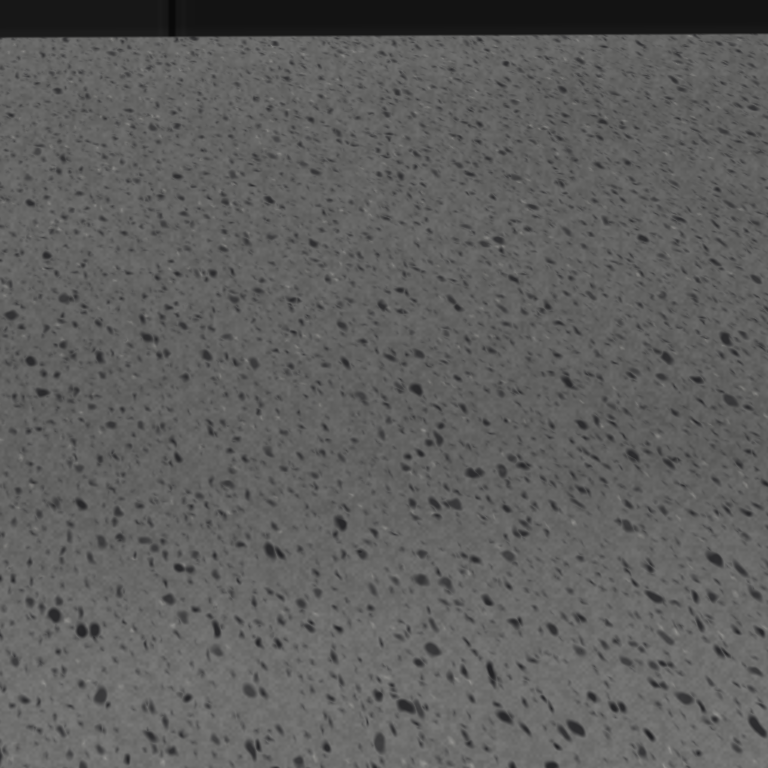
This texture is drawn by a WebGL 1 fragment shader. Its source:

```glsl
precision highp float;
// A grey speckled stone floor receding to a dark panel along the top edge.
// Screen points are projected onto the floor plane, where three layers of
// jittered, slanted flakes form the specks over fine noise grain.

uniform vec2 u_resolution;

#define HORIZON 2.0
#define DEPTH_STRETCH 1.6
#define COARSE_DENSITY 47.0
#define MEDIUM_DENSITY 76.0
#define FINE_DENSITY 132.0
#define SPECK_SLANT -0.75
#define SLANT_SPREAD 0.9
#define BLUR 0.0028
#define GRAIN 0.085
#define SPECK_COLOR vec3(0.115, 0.115, 0.125)
#define PANEL_COLOR vec3(0.08)
#define FLOOR_EDGE 0.951

float hash(vec2 p) {
  return fract(sin(dot(p, vec2(127.1, 311.7))) * 43758.5453);
}

float noise(vec2 p) {
  vec2 cell = floor(p);
  vec2 f = fract(p);
  f = f * f * (3.0 - 2.0 * f);
  float low = mix(hash(cell), hash(cell + vec2(1.0, 0.0)), f.x);
  float high = mix(hash(cell + vec2(0.0, 1.0)), hash(cell + 1.0), f.x);
  return mix(low, high, f.y);
}

// Coverage of one layer: at most one flake per cell, softened by blur.
float specks(vec2 ground, float density, float chance, float blur, float seed) {
  vec2 p = ground * density + seed;
  p += 0.16 * (vec2(noise(p * 3.5), noise(p * 3.5 + 31.0)) - 0.5);
  vec2 home = floor(p);
  float soft = blur * density;
  float cover = 0.0;
  for (int j = -1; j <= 1; j++) {
    for (int i = -1; i <= 1; i++) {
      vec2 cell = home + vec2(float(i), float(j));
      if (hash(cell + 7.3) > chance) continue;
      vec2 jitter = vec2(hash(cell + 1.7), hash(cell + 4.1)) - 0.5;
      vec2 q = p - cell - 0.5 - 0.9 * jitter;

      float angle = SPECK_SLANT + SLANT_SPREAD * (hash(cell + 9.2) - 0.5);
      float c = cos(angle);
      float s = sin(angle);
      q = vec2(c * q.x + s * q.y, c * q.y - s * q.x);

      float size = hash(cell + 12.6);
      float halfLength = mix(0.12, 0.29, size * sqrt(size));
      float halfWidth = halfLength * mix(0.4, 0.68, hash(cell + 15.8));
      float d = (length(q / vec2(halfLength, halfWidth)) - 1.0) * halfWidth;
      float strength = mix(0.55, 1.0, hash(cell + 18.4));
      cover = max(cover, strength * (1.0 - smoothstep(-soft, soft, d)));
    }
  }
  return cover;
}

// Broad light: bright in front, dim in the middle, lifted near the panel.
vec3 floorLight(vec2 uv) {
  float light = mix(0.437, 0.382, smoothstep(0.05, 0.45, uv.y));
  light += 0.014 * smoothstep(0.45, 0.65, uv.y);
  light += 0.012 * smoothstep(0.86, 0.93, uv.y);
  light -= 0.022 * smoothstep(0.4, 1.0, uv.x) * smoothstep(0.5, 0.9, uv.y);
  light += 0.02 * (noise(uv * vec2(3.0, 7.0) + 5.0) - 0.5);
  return light * vec3(1.0, 1.0, 0.99);
}

vec3 panel(vec2 uv, float edge) {
  vec3 color = PANEL_COLOR * mix(1.12, 0.95, smoothstep(0.2, 0.26, uv.x));
  color += 0.018 * (1.0 - smoothstep(0.004, 0.016, uv.y - edge));
  float seam = abs(uv.x - 0.224);
  color *= mix(0.4, 1.0, smoothstep(0.002, 0.007, seam));
  return color + 0.012 * (1.0 - smoothstep(0.0, 0.006, abs(seam - 0.015)));
}

void main() {
  vec2 uv = gl_FragCoord.xy / u_resolution;
  float edge = FLOOR_EDGE + 0.005 * uv.x;

  // Floor-plane coordinates; blur stays constant on the canvas.
  float nearness = HORIZON - min(uv.y, 1.0);
  vec2 ground = vec2(uv.x - 0.5, DEPTH_STRETCH) / nearness;
  float blur = BLUR / nearness;

  // Stone grain, kept even over the canvas
  vec3 color = floorLight(uv);
  float grain = 0.5 * noise(uv * 125.0) + 0.5 * noise(uv * 250.0 + 17.0);
  color += GRAIN * (grain - 0.5);

  // Pale flecks, then dark specks from fine to coarse, fainter with distance
  float flecks = specks(ground, 130.0, 0.06, blur, 83.0);
  color += 0.16 * flecks * vec3(1.0, 0.98, 0.93);
  float fine = specks(ground, FINE_DENSITY, 0.42, blur, 11.0);
  fine *= mix(0.6, 0.28, uv.y);
  float medium = specks(ground, MEDIUM_DENSITY, 0.45, blur, 37.0);
  medium *= mix(1.0, 0.6, uv.y);
  float coarse = specks(ground, COARSE_DENSITY, 0.46, blur, 59.0);
  coarse *= mix(1.0, 0.75, uv.y);
  color = mix(color, SPECK_COLOR, max(fine, max(medium, coarse)));

  // Panel with a soft contact edge
  float above = smoothstep(-0.002, 0.002, uv.y - edge);
  color = mix(color, panel(uv, edge), above);
  gl_FragColor = vec4(color, 1.0);
}
```
